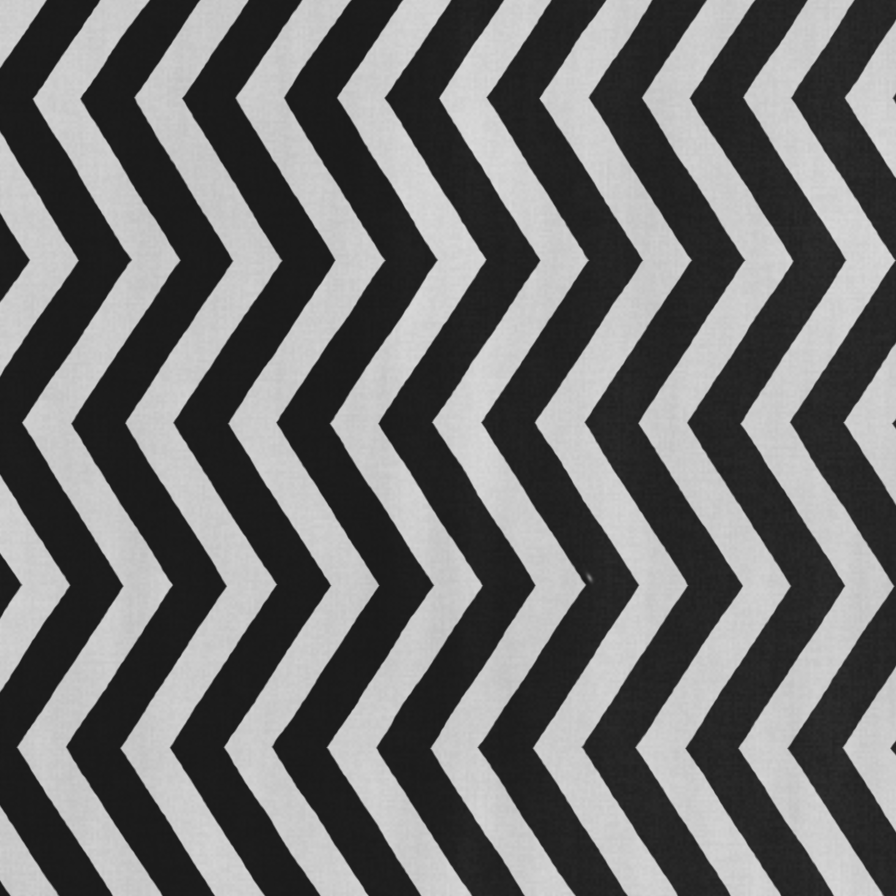
Write a Shadertoy shader that draws this pattern.

```glsl
// Black and pale grey zigzag bands running down a printed cloth.
// A triangle wave shifts repeated stripes sideways; slow drift, ragged
// edges, soft vertical folds and thread grain make it woven and worn.

const float ZIG_HEIGHT  = 0.3626;   // one full zigzag, downwards
const float ZIG_TOP     = 0.1094;   // first left-pointing corner, from the top
const float ZIG_REACH   = 0.1172;   // sideways travel of a zigzag
const vec3  PITCH       = vec3(0.11274, 0.00534, -0.0030); // stripe pitch by depth
const vec2  ANCHOR      = vec2(0.9430, -0.0034); // rightmost stripe and its drift
const float PALE_SHARE  = 0.475;    // pale part of one pitch
const float EDGE_WOBBLE = 0.0011;
const float EDGE_FRAY   = 0.0009;
const float EDGE_SOFT   = 0.0006;
const float THREADS     = 330.0;
const float INK_DARK    = 0.108;
const float INK_WORN    = 0.158;
const float PALE_TONE   = 0.802;
const vec2  FLECK_POS   = vec2(0.658, 0.355);

float hash(vec2 p) {
    vec3 q = fract(p.xyx * vec3(0.1031, 0.1030, 0.0973));
    q += dot(q, q.yzx + 33.33);
    return fract((q.x + q.y) * q.z);
}

float noise(vec2 p) {
    vec2 cell = floor(p), f = fract(p);
    f = f * f * (3.0 - 2.0 * f);
    return mix(mix(hash(cell), hash(cell + vec2(1, 0)), f.x),
               mix(hash(cell + vec2(0, 1)), hash(cell + vec2(1, 1)), f.x), f.y);
}

float fbm(vec2 p) {
    float sum = 0.0, gain = 0.5;
    for (int i = 0; i < 4; i++) {
        sum += gain * noise(p);
        p = p * 2.03 + 17.3;
        gain *= 0.5;
    }
    return sum / 0.9375;
}

// Signed distance to the nearest band edge, positive on the pale bands.
float zigzagBands(vec2 uv) {
    float depth = 1.0 - uv.y;
    float pitch = PITCH.x + depth * (PITCH.y + depth * PITCH.z);
    float phase = fract((depth - ZIG_TOP) / ZIG_HEIGHT);
    float zig = ZIG_REACH * (1.0 - abs(2.0 * phase - 1.0));
    float stripe = (uv.x - ANCHOR.x - ANCHOR.y * depth - zig) / pitch;
    float offset = abs(fract(stripe - 0.5 * PALE_SHARE + 0.5) - 0.5);
    float slope = 2.0 * ZIG_REACH / ZIG_HEIGHT;
    return (0.5 * PALE_SHARE - offset) * pitch * inversesqrt(1.0 + slope * slope);
}

// Soft vertical ridge that fades in and out along its length.
float fold(vec2 uv, float x, float width, float seed) {
    float d = (uv.x - x - 0.02 * (noise(vec2(uv.y * 3.0, seed)) - 0.5)) / width;
    return exp(-d * d) * noise(vec2(uv.y * 4.0, seed + 9.0));
}

void mainImage(out vec4 fragColor, in vec2 fragCoord) {
    vec2 uv = fragCoord / iResolution.xy;
    float pixel = 1.0 / iResolution.y;

    // Bands with a wavering, slightly frayed print edge
    vec2 wobble = vec2(noise(uv * 23.0), noise(uv * 23.0 + 51.0)) - 0.5;
    float d = zigzagBands(uv + 2.0 * EDGE_WOBBLE * wobble);
    d += EDGE_FRAY * (noise(uv * 190.0) - 0.5);
    float soft = 0.7 * pixel + EDGE_SOFT;
    float pale = smoothstep(-soft, soft, d);

    // Cloth: thread grain, streaks along the warp, folds and broad shading
    vec2 thread = uv * THREADS;
    float grain = noise(thread) + 0.5 * noise(thread * vec2(1.0, 0.12))
                + 0.5 * noise(thread * vec2(0.12, 1.0)) - 1.0;
    float streak = fbm(uv * vec2(26.0, 2.5)) - 0.5;
    float cloud = fbm(uv * 4.0 + 7.0) - 0.5;
    float folds = fold(uv, 0.525, 0.016, 3.0) + 0.7 * fold(uv, 0.68, 0.03, 11.0)
                + 0.6 * fold(uv, 0.93, 0.03, 23.0);

    // Ink fades towards the right, and most at the lower right
    float wear = smoothstep(0.25, 0.95, uv.x + 0.12 * (0.5 - uv.y) + 0.3 * cloud);
    wear = clamp(0.85 * wear + 0.5 * folds + 0.25 * streak, 0.0, 1.2);
    float ink = mix(INK_DARK, INK_WORN, wear) + grain * mix(0.008, 0.030, wear);
    float ground = PALE_TONE + 0.055 * streak + 0.05 * cloud
                 + 0.018 * folds + 0.028 * grain;
    float tone = mix(ink, ground, pale);

    // Small crease catching the light, with its shadow beside it
    vec2 q = (uv - FLECK_POS) * mat2(0.87, 0.5, -0.5, 0.87);
    float glint = exp(-dot(q * q, vec2(180000.0, 45000.0)));
    q.x += 0.005;
    float shade = exp(-dot(q * q, vec2(90000.0, 22000.0)));
    tone = mix(tone, 0.62, 0.8 * glint) * (1.0 - 0.3 * shade);

    fragColor = vec4(vec3(clamp(tone, 0.0, 1.0)), 1.0);
}
```
